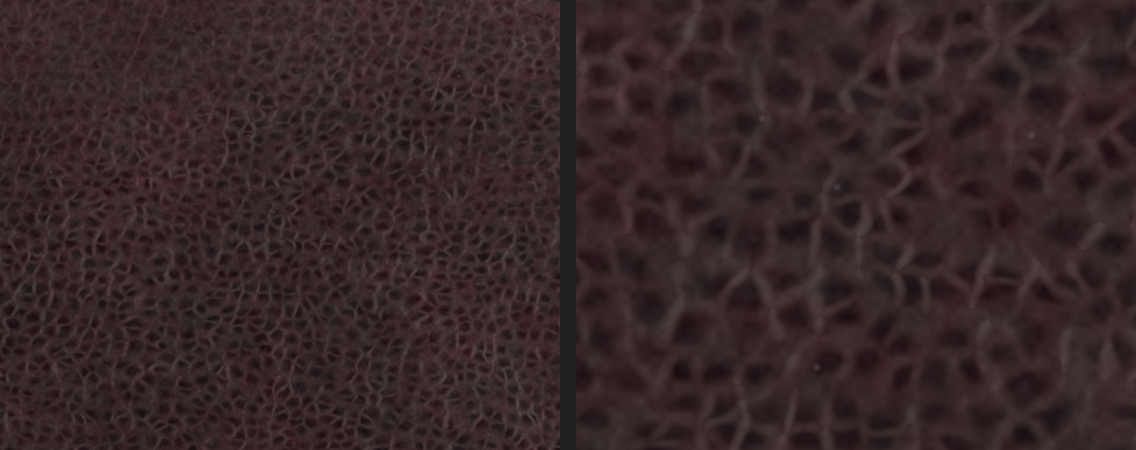
Left, the full canvas; right, a detail of the centre.
Reproduce this texture procedurally as a WebGL 1 fragment shader.

```glsl
precision highp float;

uniform vec2 u_resolution;

#define CELLS 31.0          // grain cells per canvas height
#define WARP 0.035          // bending of the cell rows
#define JITTER 0.78         // irregularity of the cells
#define RIDGE_WIDTH 0.23    // width of the raised creases, in cells
#define PIT_DEPTH 0.92
#define RIDGE_LIGHT 0.75
#define RED_MOTTLE 0.065
#define FINE_GRAIN 0.085
#define BROAD_LIGHT 0.34

const vec3 HIDE = vec3(0.230, 0.157, 0.164);
const vec3 PIT = vec3(0.128, 0.078, 0.088);
const vec3 RIDGE = vec3(0.330, 0.260, 0.267);
const vec3 SPECK = vec3(0.42, 0.38, 0.40);

vec2 hash2(vec2 p) {
  vec3 q = fract(vec3(p.xyx) * vec3(0.1031, 0.1030, 0.0973));
  q += dot(q, q.yzx + 33.33);
  return fract((q.xx + q.yz) * q.zy);
}

float noise(vec2 p) {
  vec2 i = floor(p), f = fract(p);
  f = f * f * (3.0 - 2.0 * f);
  float low = mix(hash2(i).x, hash2(i + vec2(1.0, 0.0)).x, f.x);
  float high = mix(hash2(i + vec2(0.0, 1.0)).x, hash2(i + vec2(1.0, 1.0)).x, f.x);
  return mix(low, high, f.y);
}

float fbm(vec2 p) {
  float sum = 0.0, amp = 0.55;
  for (int i = 0; i < 3; i++) {
    sum += amp * noise(p);
    p = mat2(1.6, 1.2, -1.2, 1.6) * p + 17.3;
    amp *= 0.5;
  }
  return sum;
}

vec2 cellPoint(vec2 cell) {
  return 0.5 + JITTER * (hash2(cell + 40.0) - 0.5);
}

// x: distance to the border, y: how upright it is; offset: vector to the cell point
vec2 grainCells(vec2 p, out vec2 offset, out vec2 id) {
  vec2 base = floor(p), f = fract(p);
  float nearest = 9.0;
  for (int y = -1; y <= 1; y++) {
    for (int x = -1; x <= 1; x++) {
      vec2 g = vec2(float(x), float(y));
      vec2 r = g + cellPoint(base + g) - f;
      if (dot(r, r) < nearest) {
        nearest = dot(r, r);
        offset = r;
        id = base + g;
      }
    }
  }
  vec2 border = vec2(9.0, 0.0);
  for (int y = -2; y <= 2; y++) {
    for (int x = -2; x <= 2; x++) {
      vec2 g = vec2(float(x), float(y));
      vec2 r = g + cellPoint(base + g) - f;
      vec2 gap = r - offset;
      if (dot(gap, gap) > 0.0001) {
        vec2 normal = normalize(gap);
        float d = dot(0.5 * (r + offset), normal);
        if (d < border.x) border = vec2(d, abs(normal.x));
      }
    }
  }
  return border;
}

void main() {
  vec2 uv = gl_FragCoord.xy / u_resolution;
  vec2 p = gl_FragCoord.xy / u_resolution.y;

  // Bent, slightly slanted grain
  vec2 bend = vec2(fbm(p * 4.0), fbm(p * 4.0 + 31.0)) - 0.5;
  vec2 ripple = vec2(noise(p * 60.0), noise(p * 60.0 + 57.0)) - 0.5;
  vec2 q = (p + WARP * 2.0 * bend + 0.008 * ripple) * CELLS;
  q = mat2(0.95, 0.12, -0.22, 1.08) * q;
  vec2 offset, id;
  vec2 border = grainCells(q, offset, id);
  vec2 cellRandom = hash2(id + 7.0);

  // Relief fades toward the upper left
  float relief = mix(1.05, 0.5, smoothstep(0.6, 1.05, uv.y + 0.3 * (0.5 - uv.x)));
  relief *= 0.75 + 0.5 * fbm(p * 5.0 + 11.0);

  // Soft dark pits in the cells, broken light creases between them
  float pitSize = mix(0.42, 0.72, cellRandom.x);
  float pit = 1.0 - smoothstep(0.1, pitSize, length(offset * vec2(0.95, 1.1)));
  pit *= mix(0.6, 1.0, cellRandom.y) * smoothstep(0.0, 0.22, border.x);
  float ridge = 1.0 - smoothstep(0.0, RIDGE_WIDTH, border.x);
  ridge *= mix(0.2, 1.0, border.y * border.y);
  ridge *= smoothstep(0.15, 0.85, noise(p * 32.0 + 5.0));

  vec3 color = mix(HIDE, PIT, clamp(PIT_DEPTH * pit * relief, 0.0, 1.0));
  color = mix(color, RIDGE, clamp(RIDGE_LIGHT * ridge * relief, 0.0, 1.0));

  // Red dye mottling and fine grain
  float mottle = 0.5 * fbm(p * 7.0 + 3.0) + 0.5 * noise(p * 42.0 + 9.0) - 0.48;
  color += RED_MOTTLE * mottle * vec3(0.7, -0.6, -0.3);
  color += FINE_GRAIN * (0.55 * noise(p * 95.0) + 0.45 * noise(p * 190.0) - 0.5);

  // Broad light: greyer at the right, darker toward the bottom
  float shade = 0.93 + 0.12 * uv.y + 0.06 * uv.x;
  shade += BROAD_LIGHT * (fbm(p * 3.0 + 21.0) - 0.48);
  color *= shade;
  color += 0.012 * smoothstep(0.6, 1.0, uv.x) * vec3(0.6, 1.0, 0.9);

  // Rare dust specks
  vec2 dust = p * 75.0;
  vec2 dustRandom = hash2(floor(dust) + 90.0);
  float speck = 1.0 - smoothstep(0.05, 0.3, length(fract(dust) - 0.35 - 0.3 * dustRandom));
  color = mix(color, SPECK, 0.4 * speck * step(0.997, hash2(floor(dust) + 13.0).x));

  gl_FragColor = vec4(color, 1.0);
}
```
